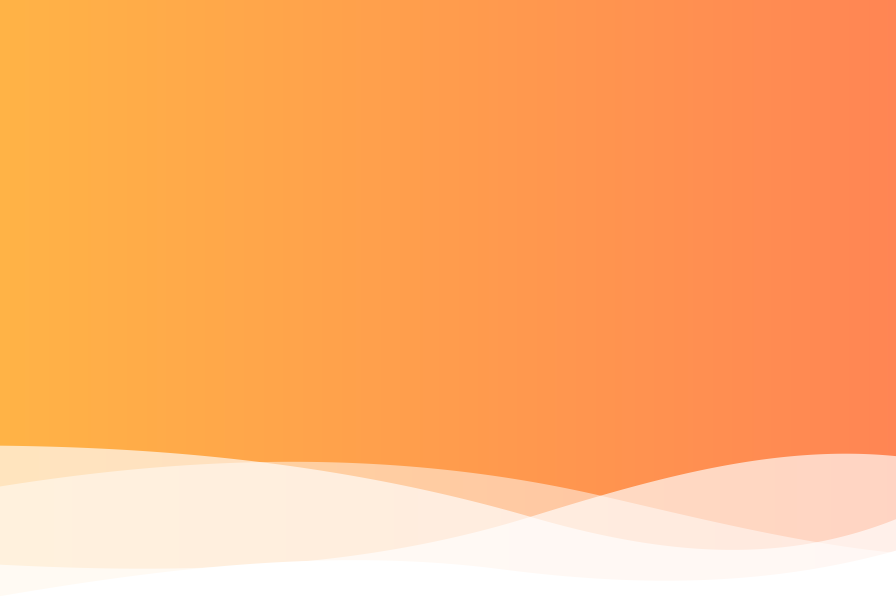
Reproduce this background procedurally as a Shadertoy shader.

```glsl
const vec3 AMBER = vec3(1.0, 0.702, 0.275);
const vec3 CORAL = vec3(1.0, 0.522, 0.328);
const vec3 WHITE = vec3(1.0);

// Cubic between two knots, each holding position, height and slope
float hermite(vec3 a, vec3 b, float x) {
    float span = b.x - a.x;
    float t = (x - a.x) / span;
    float s = 1.0 - t;
    float rise = t * t * (3.0 - 2.0 * t);
    return mix(a.y, b.y, rise) + span * t * s * (a.z * s - b.z * t);
}

// Crest height of a wave through three knots
float crest(vec3 left, vec3 middle, vec3 right, float x) {
    return x < middle.x ? hermite(left, middle, x) : hermite(middle, right, x);
}

// Translucent white below the crest
vec3 layWave(vec3 base, float height, float y, float opacity, float pixel) {
    float cover = clamp((height - y) / pixel + 0.5, 0.0, 1.0);
    return mix(base, WHITE, cover * opacity);
}

void mainImage(out vec4 fragColor, in vec2 fragCoord) {
    vec2 uv = fragCoord / iResolution.xy;
    float pixel = 1.0 / iResolution.y;

    // Horizontal sky gradient
    vec3 color = mix(AMBER, CORAL, uv.x);

    // Wave crests in canvas fractions
    float falling = crest(vec3(0.0, 0.2765, -0.015), vec3(0.592, 0.161, -0.422),
                          vec3(1.0, 0.1572, 0.582), uv.x);
    float broad = crest(vec3(0.0, 0.2102, 0.233), vec3(0.671, 0.1951, -0.335),
                        vec3(1.0, 0.1023, -0.145), uv.x);
    float rising = crest(vec3(0.0, 0.0833, -0.073), vec3(0.592, 0.161, 0.451),
                         vec3(1.0, 0.2595, -0.145), uv.x);
    float front = crest(vec3(0.0, 0.0322, 0.247), vec3(0.56, 0.0758, -0.189),
                        vec3(1.0, 0.1061, 0.407), uv.x);

    // Layers from back to front
    color = layWave(color, broad, uv.y, 0.48, pixel);
    color = layWave(color, falling, uv.y, 0.65, pixel);
    color = layWave(color, rising, uv.y, 0.65, pixel);
    color = layWave(color, front, uv.y, 1.0, pixel);

    fragColor = vec4(color, 1.0);
}
```
